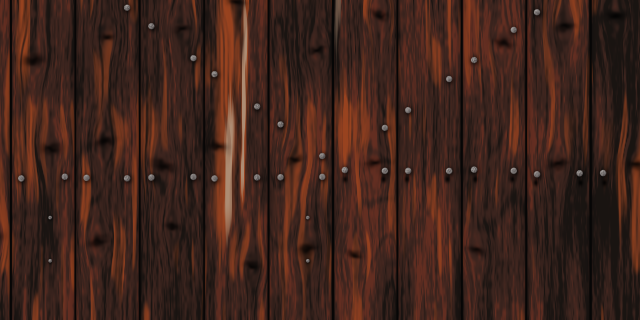
This texture is drawn by a WebGL 1 fragment shader. Its source:

```glsl
precision highp float;
// Weathered dark red planks: upright boards with gaps, bent wood grain, knots,
// worn orange and pale streaks, and nails set in a level row and a wide V.
// Lengths are in canvas heights; every board varies through a hash of its index.
uniform vec2 u_resolution;

const float FIRST_GAP = 0.034;
const float BOARD = 0.2013;
const vec3 CHAR = vec3(0.10, 0.078, 0.068);
const vec3 BROWN = vec3(0.235, 0.142, 0.118);
const vec3 RED = vec3(0.39, 0.18, 0.13);
const vec3 ORANGE = vec3(0.62, 0.27, 0.12);
const vec3 PALE = vec3(0.68, 0.55, 0.45);
const vec3 GAP = vec3(0.025, 0.022, 0.022);

float hash(vec2 p) {
  vec3 q = fract(p.xyx * 0.1031);
  q += dot(q, q.yzx + 33.33);
  return fract((q.x + q.y) * q.z);
}

float noise(vec2 p) {
  vec2 i = floor(p), f = fract(p);
  f = f * f * (3.0 - 2.0 * f);
  vec2 e = vec2(1.0, 0.0);
  return mix(mix(hash(i), hash(i + e), f.x),
             mix(hash(i + e.yx), hash(i + e.xx), f.x), f.y);
}

// Knots of one board: x is the bent grain position, y the knot darkness.
vec2 knots(vec2 q, float id) {
  const float CELL = 0.36;
  float bent = q.x, dark = 0.0;
  for (int i = -1; i <= 1; i++) {
    float cell = floor(q.y / CELL) + float(i);
    vec2 key = vec2(id * 7.0 + 3.0, cell * 5.0 + 11.0);
    float present = step(0.35, hash(key));
    vec2 centre = vec2(BOARD * (0.2 + 0.6 * hash(key + 1.7)),
                       CELL * (cell + 0.15 + 0.7 * hash(key + 4.3)));
    vec2 d = q - centre;
    bent -= present * 0.75 * d.x * exp(-dot(d * vec2(22.0, 13.0), d * vec2(22.0, 13.0)));
    d.y += 0.5 * d.x * (hash(key + 8.1) - 0.5) + 0.012 * (noise(q * 60.0) - 0.5);
    vec2 k = d * vec2(38.0, 75.0) * (0.8 + 0.5 * hash(key + 6.2));
    dark += present * exp(-dot(k, k));
  }
  return vec2(bent, dark);
}

// Worn streak along the grain, tapering between heights low and high.
float streak(vec2 uv, float centre, float halfWidth, float low, float high) {
  float taper = smoothstep(low, low + 0.2, uv.y) * (1.0 - smoothstep(high - 0.2, high, uv.y));
  float ragged = noise(uv * vec2(45.0, 9.0)) - 0.5;
  float d = abs(uv.x - centre - 0.09 * (uv.y - 0.5) + 0.05 * ragged);
  float w = halfWidth * taper + 0.001;
  return taper * (1.0 - smoothstep(w * 0.35, w, d));
}

// Round grey nail head with a soft shadow below it.
vec3 addNail(vec3 col, vec2 q, vec2 centre, float r, float px) {
  vec2 d = q - centre;
  float shadow = length(d - vec2(0.15, -0.3) * r) / r;
  col *= 1.0 - 0.75 * exp(-0.5 * shadow * shadow);
  float light = 0.5 + 0.25 * (d.y - d.x) / r + 0.5 * (noise(q * 300.0) - 0.5);
  vec3 head = mix(vec3(0.30, 0.28, 0.28), vec3(0.67, 0.65, 0.64), clamp(light, 0.0, 1.0));
  return mix(col, head, 1.0 - smoothstep(r - px, r + px, length(d)));
}

float isBoard(float id, float n) { return 1.0 - step(0.5, abs(id - n)); }

void main() {
  vec2 p = gl_FragCoord.xy / u_resolution.y;
  float px = 0.75 / u_resolution.y;
  float s = (p.x - FIRST_GAP) / BOARD;
  float id = floor(s) + 1.0;
  vec2 uv = vec2(fract(s), p.y);
  vec2 q = vec2(uv.x * BOARD, p.y);

  // Grain: coarse bands, fine fibres and thin contour lines bent by knots
  vec2 knot = knots(q, id);
  float g = knot.x + 0.02 * (noise(vec2(id * 9.0 + q.x * 6.0, p.y * 3.0)) - 0.5) + id * 3.7;
  float bands = noise(vec2(g * 48.0, p.y * 2.0)) - 0.5;
  float fibres = noise(vec2(g * 150.0, p.y * 7.0)) - 0.5;
  float specks = noise(vec2(g * 260.0, p.y * 45.0)) - 0.5;
  float contour = abs(fract(noise(vec2(g * 13.0, p.y * 1.3)) * 5.0) - 0.5);
  float patches = noise(vec2(p.x * 9.0, p.y * 3.5)) - 0.5;

  // Tone: redder right of centre, darker to the right edge and by board
  float tone = 0.46 + 0.14 * (hash(vec2(id, 2.0)) - 0.5);
  tone += 0.11 * exp(-pow((p.x - 1.3) / 0.35, 2.0)) - 0.17 * smoothstep(1.6, 1.95, p.x);
  tone -= 0.07 * (isBoard(id, 2.0) + isBoard(id, 3.0));
  tone += 0.30 * bands + 0.30 * fibres + 0.22 * specks + 0.30 * patches;
  tone -= 0.14 * (1.0 - smoothstep(0.0, 0.14, contour));
  vec3 col = mix(CHAR, BROWN, smoothstep(0.22, 0.56, tone));
  col = mix(col, RED, smoothstep(0.52, 0.78, tone));

  // Wear: faint orange everywhere, strong streaks on a few boards
  float hero = isBoard(id, 4.0), sixth = isBoard(id, 6.0);
  float worn = 0.7 * smoothstep(0.72, 0.9, noise(vec2(g * 60.0, p.y * 5.0)) + 0.5 * patches);
  worn += hero * streak(uv, 0.32, 0.22, 0.15, 1.25);
  worn += hero * streak(uv, 0.60, 0.08, 0.25, 1.2);
  worn += isBoard(id, 1.0) * streak(uv, 0.16, 0.13, 0.6, 1.3);
  worn += sixth * 0.8 * streak(uv, 0.14, 0.17, 0.4, 0.85);
  col = mix(col, ORANGE, clamp(worn * (0.65 + 0.9 * fibres + 0.5 * bands), 0.0, 0.9));
  float bare = hero * (streak(uv, 0.39, 0.075, 0.18, 0.78) + streak(uv, 0.60, 0.045, 0.3, 1.1));
  bare += sixth * 0.6 * streak(uv, 0.03, 0.05, 0.75, 1.3);
  col = mix(col, PALE, clamp(bare * (0.95 + 0.5 * fibres), 0.0, 1.0));
  col *= 1.0 - 0.8 * min(knot.y, 1.0);

  // Nails: level row, V rising from the middle, and small pairs
  float row = 0.445 + 0.023 * step(5.5, id) - 0.011 * step(8.5, id);
  for (int k = 0; k < 2; k++) {
    float side = float(k);
    float jitter = hash(vec2(id * 3.0, side + 5.0)) - 0.5;
    float x = BOARD * (0.18 + 0.64 * side + 0.04 * jitter);
    float worldX = FIRST_GAP + (id - 1.0) * BOARD + x;
    float vee = 0.482 + 0.76 * abs(worldX - 1.047);
    vec2 hole = (q - vec2(x + 0.012 * jitter, row - 0.028)) / vec2(0.008, 0.011);
    col *= 1.0 - 0.85 * step(5.5, id) * exp(-dot(hole, hole));
    if (id > 0.5) col = addNail(col, q, vec2(x, row + 0.006 * jitter), 0.0098, px);
    if (id > 0.5 && vee > 0.51) col = addNail(col, q, vec2(x, vee), 0.0095, px);
    if (abs(mod(id, 4.0) - 1.0) < 0.5 && id < 6.0)
      col = addNail(col, q, vec2(BOARD * 0.61, 0.185 + 0.135 * side), 0.0055, px);
  }

  // Gaps between boards, with shaded edges
  float edge = min(uv.x, 1.0 - uv.x) * BOARD;
  float gapWidth = 0.0022 + 0.0018 * hash(vec2(floor(s + 0.5), 31.0));
  col *= 1.0 - 0.4 * exp(-edge / 0.006);
  col = mix(col, GAP, 1.0 - smoothstep(gapWidth - px, gapWidth + px, edge));
  gl_FragColor = vec4(col, 1.0);
}
```
